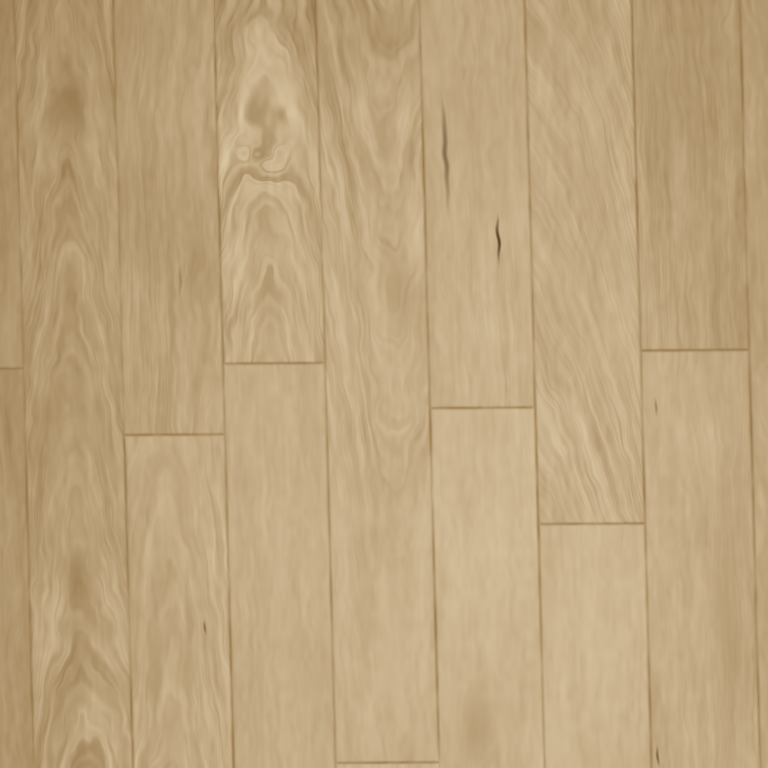
This texture is drawn by a Shadertoy shader. Its source:

```glsl
// Pale oak floor: slightly leaning vertical planks with staggered end joints.
// Each board has its own tone and growth rings, which run from straight streaks
// to cathedral arches; fibres, shades, cracks, knots and soft light finish it.

#define PITCH 0.128         // width of the first plank
#define PITCH_GROWTH 0.001  // planks widen towards the right
#define FIRST_SEAM 0.0313   // seam position at mid height
#define LEAN 0.026          // sideways drift of the seams over the height
#define SEAM_WIDTH 0.0021   // half width of the soft groove
#define SEAM_DEPTH 0.55
#define RING_DENSITY 18.0   // rings across a plank
#define RING_CONTRAST 2.1
#define FIBRE_CONTRAST 0.50
#define DARK_OAK vec3(0.65, 0.54, 0.38)
#define LIGHT_OAK vec3(0.79, 0.70, 0.555)
#define SEAM_COLOR vec3(0.53, 0.40, 0.22)

const vec3 CRACK_COLOR = vec3(0.34, 0.24, 0.13);

// Boards above and below each joint: tone, ring rise, ring centre, figure
const vec4 UPPER[9] = vec4[9](
    vec4(-0.08, 2.0, 0.7, 0.25), vec4(0.00, 22.0, 0.0, 0.75),
    vec4(-0.04, 3.0, 0.6, 0.36), vec4(-0.02, 25.0, -0.05, 0.85),
    vec4(-0.03, -20.0, 0.2, 0.62), vec4(-0.03, 4.0, -0.7, 0.18),
    vec4(-0.02, 55.0, -0.8, 0.45), vec4(-0.22, 1.5, 0.7, 0.36),
    vec4(-0.12, 2.0, -0.7, 0.30));
const vec4 LOWER[9] = vec4[9](
    vec4(-0.12, 2.0, 0.7, 0.25), vec4(0.00, 22.0, 0.0, 0.75),
    vec4(0.02, 17.0, -0.1, 0.50), vec4(0.06, 2.0, 0.7, 0.14),
    vec4(0.08, 2.0, 0.6, 0.12), vec4(0.08, 9.0, 0.1, 0.14),
    vec4(0.10, 2.0, -0.7, 0.10), vec4(0.03, 3.0, -0.6, 0.22),
    vec4(-0.12, 2.0, -0.7, 0.30));
const float JOINT[9] = float[9](0.52, -1.0, 0.434, 0.527, 0.007, 0.469, 0.318, 0.544, -1.0);

// Cracks and pin knots: centre, half length, darkness
const vec4 MARKS[6] = vec4[6](
    vec4(0.580, 0.800, 0.095, 0.55), vec4(0.649, 0.688, 0.040, 0.95),
    vec4(0.267, 0.183, 0.012, 0.50), vec4(0.857, 0.015, 0.018, 0.60),
    vec4(0.853, 0.470, 0.016, 0.35), vec4(0.234, 0.635, 0.030, 0.25));
// Soft dark shades in the heartwood: centre, half length, depth
const vec4 SHADES[7] = vec4[7](
    vec4(0.093, 0.860, 0.060, 0.35), vec4(0.525, 0.610, 0.050, 0.40),
    vec4(0.080, 0.060, 0.080, 0.40), vec4(0.350, 0.610, 0.050, 0.20),
    vec4(0.620, 0.050, 0.045, 0.35), vec4(0.952, 0.160, 0.200, 0.30),
    vec4(0.100, 0.255, 0.030, 0.30));
const vec2 KNOT = vec2(0.343, 0.795);

float hash(vec2 p) {
    vec3 q = fract(p.xyx * vec3(0.1031, 0.1030, 0.0973));
    q += dot(q, q.yzx + 33.33);
    return fract((q.x + q.y) * q.z);
}

float noise(vec2 p) {
    vec2 i = floor(p), f = fract(p);
    f = f * f * (3.0 - 2.0 * f);
    return mix(mix(hash(i), hash(i + vec2(1, 0)), f.x),
               mix(hash(i + vec2(0, 1)), hash(i + vec2(1, 1)), f.x), f.y);
}

// Growth rings, centred on zero; u runs across the board, v along it
float rings(float u, float v, vec4 board, float seed, float swirl) {
    float q = RING_DENSITY * pow(abs(u - board.z), 1.5) + board.y * v;
    q += 3.4 * noise(vec2(u * 2.2 + seed, v * 6.0));
    q += 1.3 * noise(vec2(u * 6.0 + seed, v * 26.0));
    q += 0.5 * noise(vec2(u * 14.0 + seed, v * 60.0)) + swirl;
    float broad = noise(vec2(q * 0.7, seed + v * 5.0));
    float middle = noise(vec2(q * 1.6, seed + 5.0 + v * 14.0));
    float fine = noise(vec2(q * 3.2, seed + 9.0 + v * 34.0));
    float patchiness = mix(0.5, 1.35, noise(vec2(u * 1.5 + seed, v * 5.0 + seed)));
    return (0.38 * broad + 0.38 * middle + 0.24 * fine - 0.5) * patchiness;
}

// Soft groove profile at distance d, never thinner than a pixel
float groove(float d, float pixel) {
    float r = d / max(SEAM_WIDTH, pixel);
    return exp(-r * r);
}

void mainImage(out vec4 fragColor, in vec2 fragCoord) {
    vec2 uv = fragCoord / iResolution.xy;
    float pixel = 1.0 / min(iResolution.x, iResolution.y);

    // Plank and board lookup
    float x = uv.x - FIRST_SEAM + LEAN * (uv.y - 0.5);
    float pitch = PITCH + PITCH_GROWTH * x / (PITCH + 6.0 * PITCH_GROWTH);
    float across = x / pitch;
    float plank = floor(across);
    float u = across - plank - 0.5;
    int index = clamp(int(plank) + 1, 0, 8);
    float toJoint = uv.y - JOINT[index] - 0.001 * u;
    bool isUpper = toJoint > 0.0;
    vec4 board = isUpper ? UPPER[index] : LOWER[index];
    float seed = plank * 17.0 + (isUpper ? 40.0 : 47.0);
    // Inverted arches fade out towards the foot of the board
    if (board.y < 0.0) board.w *= mix(0.3, 1.0, smoothstep(0.25, 0.6, uv.y));

    // Wood tone: room light, rings and lengthwise fibres
    vec2 fromLight = uv - vec2(0.62, 0.27);
    float tone = 0.95 + board.x - dot(fromLight * fromLight, vec2(1.6, 0.55));
    vec2 toKnot = uv - KNOT;
    float knot = exp(-900.0 * dot(toKnot, toKnot));
    float swirl = knot * 6.0 * noise(uv * 60.0);
    tone += RING_CONTRAST * board.w * rings(u, uv.y, board, seed, swirl) - 0.2 * knot;
    float sway = 0.05 * noise(vec2(across * 5.0, uv.y * 30.0));
    float grain = across + sway;
    float fibre = 0.35 * noise(vec2(grain * 28.0, uv.y * 30.0 + seed))
                + 0.35 * noise(vec2(grain * 13.0, uv.y * 9.0 + seed))
                + 0.30 * noise(vec2(grain * 21.0, uv.y * 75.0 + seed));
    tone += FIBRE_CONTRAST * (fibre - 0.5);
    tone += 0.2 * (noise(vec2(u * 2.0 + seed, uv.y * 7.0)) - 0.5);
    for (int i = 0; i < 7; i++) {
        vec2 d = (uv - SHADES[i].xy) / vec2(0.022, SHADES[i].z);
        tone -= SHADES[i].w * exp(-dot(d, d)) * (0.4 + 1.2 * fibre);
    }
    vec3 color = mix(DARK_OAK, LIGHT_OAK, tone);

    // Seams and end joints, worn away in places
    float side = floor(across + 0.5) * 7.0;
    float wear = 0.6 * noise(vec2(side, uv.y * 11.0)) + 0.4 * noise(vec2(side, uv.y * 45.0));
    float seam = groove((0.5 - abs(u)) * pitch, pixel) * mix(0.1, 1.25, wear);
    float joint = groove(toJoint, pixel) * mix(0.7, 1.1, noise(vec2(across * 9.0, side)));
    color = mix(color, SEAM_COLOR, SEAM_DEPTH * max(seam, joint));

    // Cracks and pin knots, tapered at both ends
    for (int i = 0; i < 6; i++) {
        vec4 mark = MARKS[i];
        vec2 d = uv - mark.xy;
        d.x += 0.06 * d.y + 0.003 * (noise(vec2(uv.y * 60.0, float(i))) - 0.5);
        float r = length(d / vec2(0.0025 + 0.03 * mark.z, mark.z));
        color = mix(color, CRACK_COLOR, mark.w * (1.0 - smoothstep(0.0, 1.0, r)));
    }
    fragColor = vec4(color, 1.0);
}
```
